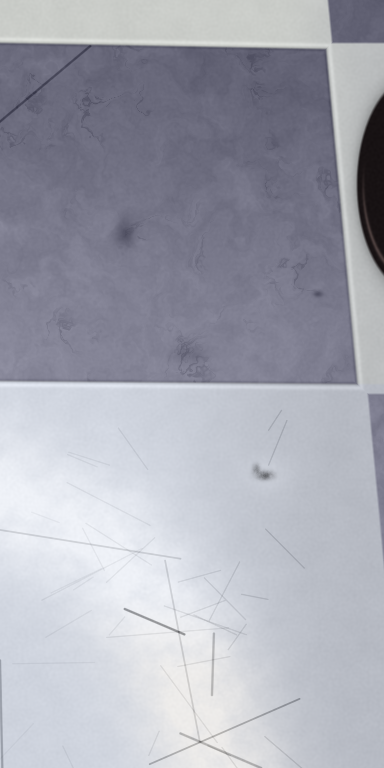
A Shadertoy shader for this texture:

```glsl
// Worn checkered floor tiles with a soft light reflection, scratches and a dark round base.

vec2 hash2(vec2 p) {
    vec3 q = fract(vec3(p.xyx) * vec3(0.1031, 0.1030, 0.0973));
    q += dot(q, q.yzx + 33.33);
    return fract((q.xx + q.yz) * q.zy);
}

float gradientNoise(vec2 p) {
    vec2 i = floor(p), f = fract(p);
    vec2 u = f * f * f * (f * (f * 6.0 - 15.0) + 10.0);
    vec2 e = vec2(1.0, 0.0);
    float a = dot(hash2(i) * 2.0 - 1.0, f);
    float b = dot(hash2(i + e) * 2.0 - 1.0, f - e);
    float c = dot(hash2(i + e.yx) * 2.0 - 1.0, f - e.yx);
    float d = dot(hash2(i + e.xx) * 2.0 - 1.0, f - e.xx);
    return mix(mix(a, b, u.x), mix(c, d, u.x), u.y);
}

float fbm(vec2 p) {
    float sum = 0.0, amp = 0.6;
    for (int i = 0; i < 5; i++) {
        sum += amp * gradientNoise(p);
        p = mat2(1.6, 1.2, -1.2, 1.6) * p + 7.3;
        amp *= 0.55;
    }
    return sum;
}

// Signed distance to the line a-b; positive below a line running right
float side(vec2 p, vec2 a, vec2 b) {
    vec2 d = normalize(b - a), q = p - a;
    return d.x * q.y - d.y * q.x;
}

float segment(vec2 p, vec2 a, vec2 b) {
    vec2 d = b - a, q = p - a;
    return length(q - d * clamp(dot(q, d) / dot(d, d), 0.0, 1.0));
}

float scratch(vec2 p, vec2 a, vec2 b, float width) {
    return 1.0 - smoothstep(width * 0.3, width + 0.002, segment(p, a, b));
}

float spot(vec2 p, vec2 center, vec2 radius) {
    vec2 q = (p - center) / radius;
    return exp(-dot(q, q));
}

float cover(float d, float soft) {
    return smoothstep(-soft, soft, d);
}

// Fine random scratches, scattered over the glossy tile
float scatteredScratches(vec2 p) {
    float sum = 0.0;
    for (int i = 0; i < 34; i++) {
        vec2 r = hash2(vec2(float(i) + 3.0, 17.0)), s = hash2(vec2(float(i) + 9.0, 51.0));
        vec2 mid = vec2(r.x * 0.75, 1.06 + r.y * 0.94);
        float angle = (s.x - 0.5) * 2.6;
        vec2 reach = vec2(cos(angle), sin(angle)) * (0.03 + 0.13 * s.y * s.y);
        sum += scratch(p, mid - reach, mid + reach, 0.0012) * (0.3 + 0.7 * r.x);
    }
    return min(sum, 1.5);
}

vec3 darkTile(vec2 p) {
    float light = smoothstep(0.1, 1.0, p.y) * 0.12 + 0.04 * (1.0 - p.x);
    vec2 warp = vec2(fbm(p * 5.0), fbm(p * 5.0 + 19.0));
    float mottle = fbm(p * 9.0 + warp * 3.0);
    float veins = smoothstep(0.06, 0.0, abs(fbm(p * 7.0 + warp * 2.0 + 4.0))) * smoothstep(0.0, 0.3, warp.x);
    vec3 col = vec3(0.375, 0.375, 0.445) + light + 0.09 * mottle - 0.07 * veins;
    col -= 0.12 * spot(p, vec2(0.325, 0.61), vec2(0.025, 0.035));
    col -= 0.16 * spot(p, vec2(0.828, 0.766), vec2(0.012, 0.008));
    col -= 0.08 * spot(p, vec2(0.49, 0.92), vec2(0.05, 0.025));
    return col - 0.16 * scratch(p, vec2(0.235, 0.12), vec2(-0.01, 0.325), 0.003);
}

vec3 glossyTile(vec2 p) {
    // Reflection bends from the left side down to the bottom
    float d = min(segment(p, vec2(-0.05, 1.27), vec2(0.27, 1.41)),
              min(segment(p, vec2(0.27, 1.41), vec2(0.46, 1.67)),
                  segment(p, vec2(0.46, 1.67), vec2(0.58, 2.05))));
    float grain = fbm(p * vec2(12.0, 15.0));
    float glow = exp(-pow(d / 0.16, 2.0)) * (1.0 + 0.8 * grain);
    vec3 col = mix(vec3(0.80, 0.82, 0.86), vec3(0.71, 0.725, 0.76), smoothstep(0.25, 0.95, p.x));
    col += 0.05 * exp(-d * 5.0) + 0.025 * grain;
    vec3 shine = mix(vec3(0.95, 0.96, 0.98), vec3(0.95, 0.93, 0.90), smoothstep(1.5, 1.8, p.y) * 0.7);
    col = mix(col, shine, clamp(glow, 0.0, 1.0) * 0.85);
    col -= 0.09 * scatteredScratches(p);
    // Long marks
    col -= 0.35 * scratch(p, vec2(0.325, 1.586), vec2(0.48, 1.652), 0.003);
    col -= 0.20 * scratch(p, vec2(0.557, 1.65), vec2(0.552, 1.81), 0.003);
    col -= 0.12 * scratch(p, vec2(0.43, 1.46), vec2(0.52, 1.93), 0.002);
    col -= 0.22 * scratch(p, vec2(0.39, 1.99), vec2(0.78, 1.82), 0.002);
    col -= 0.22 * scratch(p, vec2(0.47, 1.91), vec2(0.68, 2.0), 0.003);
    col -= 0.12 * scratch(p, vec2(0.0, 1.38), vec2(0.47, 1.455), 0.002);
    // Chipped mark
    float chip = spot(p, vec2(0.69, 1.238), vec2(0.022, 0.011)) + 0.7 * spot(p, vec2(0.667, 1.221), vec2(0.009, 0.013));
    col += 0.05 * spot(p, vec2(0.70, 1.235), vec2(0.06, 0.05));
    return col - vec3(0.40, 0.41, 0.43) * chip * (0.9 + fbm(p * 70.0));
}

void mainImage(out vec4 fragColor, in vec2 fragCoord) {
    vec2 p = fragCoord / iResolution.xy * vec2(1.0, 2.0);
    p.y = 2.0 - p.y;
    float soft = 0.004;

    // Light border tiles, then the glossy tile
    vec3 col = mix(vec3(0.79, 0.80, 0.785), vec3(0.73, 0.74, 0.745), smoothstep(0.7, 1.0, p.x)) + 0.03 * fbm(p * 14.0);
    float seam = side(p, vec2(0.0, 0.992), vec2(0.93, 1.0));
    col = mix(col, glossyTile(p), cover(seam, soft));

    // Dark tiles
    float mainTile = min(min(side(p, vec2(0.0, 0.112), vec2(0.849, 0.128)), -seam),
                         side(p, vec2(0.849, 0.128), vec2(0.93, 1.0)));
    float topTile = min(-side(p, vec2(0.854, 0.0), vec2(0.865, 0.112)), 0.112 - p.y);
    float lowTile = min(-side(p, vec2(0.958, 1.026), vec2(1.0, 1.47)), p.y - 1.026);
    col += 0.07 * exp(-pow((mainTile + 0.01) / 0.006, 2.0));
    col = mix(col, darkTile(p), cover(max(mainTile, max(topTile, lowTile)), soft));
    col -= 0.10 * exp(-pow(mainTile / 0.005, 2.0));
    col -= 0.2 * scratch(p, vec2(0.0, 1.72), vec2(0.006, 2.0), 0.003);

    // Round base with a thin rim light and contact shadow
    vec2 q = (p - vec2(1.08, 0.48)) / vec2(0.15, 0.278);
    float disc = (1.0 - length(q)) * 0.15;
    col *= 1.0 - 0.25 * exp(-max(-disc, 0.0) / 0.012);
    float rim = exp(-pow((disc - 0.016) / 0.004, 2.0)) * smoothstep(-0.3, 0.5, q.y);
    col = mix(col, vec3(0.09, 0.07, 0.075) + vec3(0.20, 0.17, 0.16) * rim, cover(disc, soft));

    col += 0.018 * gradientNoise(p * 110.0);
    fragColor = vec4(clamp(col, 0.0, 1.0), 1.0);
}
```
